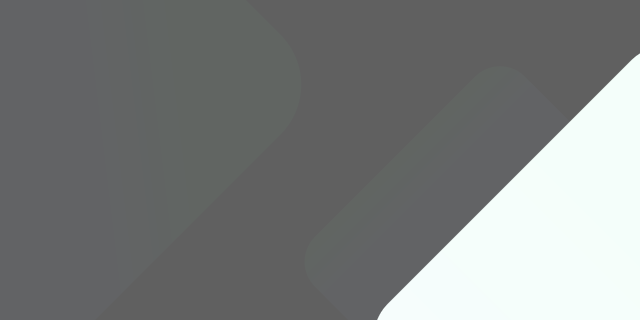
Give the GLSL for this background, as a Shadertoy shader.

```glsl
// Grey backdrop with two faint diagonal rounded panels and a bright mint-white one.

// Signed distance to a rounded box given by its limits along the two diagonals.
float diagonalBox(vec2 diagonal, vec2 low, vec2 high, float radius) {
    vec2 center = 0.5 * (low + high);
    vec2 halfSize = 0.5 * (high - low);
    vec2 d = (abs(diagonal - center) - halfSize) * 0.70710678 + radius;
    return length(max(d, 0.0)) + min(max(d.x, d.y), 0.0) - radius;
}

// Antialiased coverage, about one pixel wide.
float coverage(float dist) {
    return clamp(0.5 - dist * iResolution.y, 0.0, 1.0);
}

void mainImage(out vec4 fragColor, in vec2 fragCoord) {
    vec2 p = fragCoord / iResolution.y;
    float depth = 1.0 - p.y;
    vec2 diagonal = vec2(p.x - depth, p.x + depth);

    vec3 coolGrey = vec3(0.386, 0.389, 0.398);
    vec3 greenGrey = vec3(0.379, 0.396, 0.385);
    vec3 color = vec3(0.377);

    // Large panel at the upper left, cool on its left and green on its right
    float bigPanel = diagonalBox(diagonal, vec2(-1.4, -0.9), vec2(0.768, 1.297), 0.22);
    vec3 bigTint = mix(coolGrey, greenGrey, smoothstep(0.15, 0.6, p.x - 0.12 * depth));
    color = mix(color, bigTint, coverage(bigPanel));

    // Narrow panel, green along its upper edge
    float narrowPanel = diagonalBox(diagonal, vec2(0.0885, 1.724), vec2(1.401, 3.2), 0.11);
    vec3 narrowTint = mix(greenGrey, coolGrey, smoothstep(1.72, 2.0, diagonal.y));
    color = mix(color, narrowTint, coverage(narrowPanel));

    // Bright panel at the lower right
    float brightPanel = diagonalBox(diagonal, vec2(0.044, 2.161), vec2(2.003, 4.4), 0.156);
    vec3 brightTint = mix(vec3(0.963, 0.993, 0.988), vec3(0.958, 0.998, 0.980),
                          smoothstep(0.2, 1.5, diagonal.x));
    color = mix(color, brightTint, coverage(brightPanel));

    fragColor = vec4(color, 1.0);
}
```
